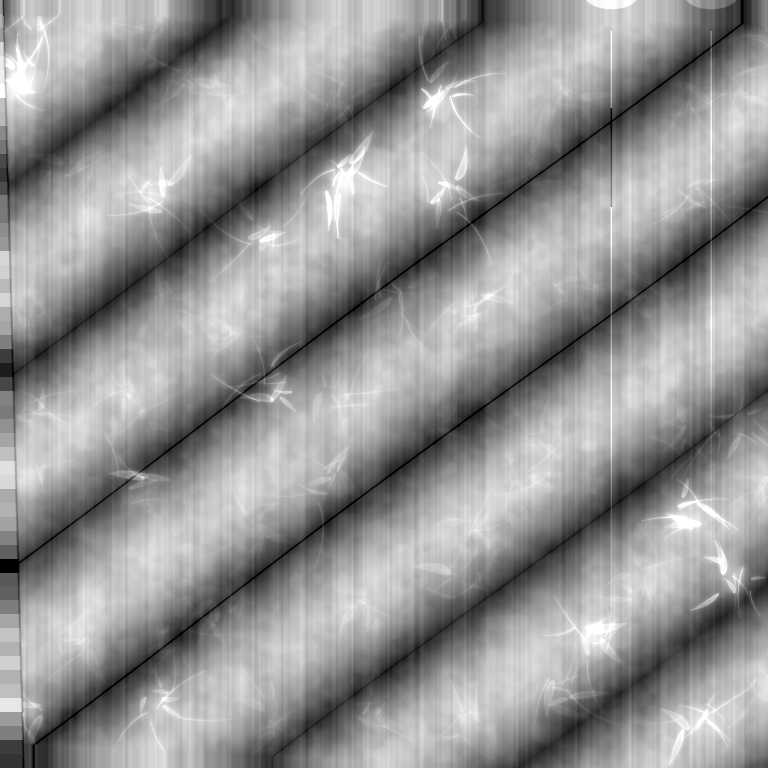
This pattern is drawn by a Shadertoy shader. Its source:

```glsl
const float TAU = 6.2831853;
const float PITCH = 0.2513;       // vertical distance between grooves
const float SLOPE = 0.745;        // rise of the grooves
const float GROOVE_GREY = 0.17;
const float RIDGE_GAIN = 0.62;
const float CRACK_WIDTH = 0.0009; // half width
const float CRACK_DEPTH = 0.24;
const float STREAK_GAIN = 0.10;
const float MOTTLE_GAIN = 0.15;
const float WISP_GRID = 7.5;
const int WISP_BLADES = 10;
const float SCRATCH_WIDTH = 0.0009;

vec2 hash2(vec2 p) {
    vec3 q = fract(p.xyx * vec3(0.1031, 0.1030, 0.0973));
    q += dot(q, q.yzx + 33.33);
    return fract((q.xx + q.yz) * q.zy);
}

// Cellular noise: random cell values blended by distance
float cellular(vec2 p) {
    vec2 id = floor(p), f = p - id;
    float sum = 0.0, total = 0.0;
    for (int j = -1; j <= 1; j++)
    for (int i = -1; i <= 1; i++) {
        vec2 o = vec2(i, j), h = hash2(id + o + 50.0);
        vec2 d = o + h - f;
        float w = exp(-5.0 * dot(d, d));
        sum += w * fract(h.x * 7.3 + h.y * 3.7);
        total += w;
    }
    return sum / total - 0.5;
}

float columnGrey(float i, float y) {
    vec2 h = hash2(vec2(i, 7.0));
    return (h.x - 0.5) * (0.7 + 0.3 * sin(y * 11.0 + TAU * h.y));
}

float columns(float x, float y) {
    float i = floor(x);
    return mix(columnGrey(i, y), columnGrey(i + 1.0, y), smoothstep(0.0, 1.0, x - i));
}

// Curved blade from the origin along +x; bright rim, faint body
float blade(vec2 q, float len, float width, float bend, float aa) {
    float t = q.x / len;
    if (t <= 0.0 || t >= 1.0) return 0.0;
    float halfWidth = width * len * 4.0 * t * (1.0 - t) * (1.0 - 0.5 * t);
    float edge = halfWidth - abs(q.y - bend * len * t * t);
    float body = smoothstep(-aa, aa, edge);
    float rim = exp(-abs(edge) / 0.0022);
    return (body * 0.65 + rim * 0.4) * (1.0 - 0.55 * t) * smoothstep(0.0, 0.1, t);
}

// Scattered clusters of blades, a few of them bright
float wisps(vec2 p, float aa) {
    vec2 cell = floor(p * WISP_GRID);
    float light = 0.0;
    for (int j = -1; j <= 1; j++)
    for (int i = -1; i <= 1; i++) {
        vec2 id = cell + vec2(i, j) + 20.0;
        vec2 h = hash2(id);
        vec2 center = (id - 20.0 + 0.15 + 0.7 * h) / WISP_GRID;
        float strength = 0.07 + 0.42 * pow(hash2(id + 31.0).x, 4.0);
        vec2 away = p - center;
        light += 0.5 * strength * exp(-dot(away, away) * 1800.0);
        for (int k = 0; k < WISP_BLADES; k++) {
            vec2 a = hash2(id * 3.0 + float(k) * 17.0);
            vec2 b = hash2(id * 5.0 + float(k) * 23.0 + 9.0);
            float thin = float(k % 2);
            float turn = TAU * a.x, c = cos(turn), s = sin(turn);
            vec2 q = away - (hash2(a * 91.0) - 0.5) * 0.045;
            q = vec2(c * q.x + s * q.y, c * q.y - s * q.x);
            float len = mix(0.02, 0.055, a.y) * (1.0 + 0.5 * thin);
            float width = mix(0.05 + 0.13 * b.x, 0.012, thin);
            light += strength * (0.4 + 0.6 * b.y) * blade(q, len, width, (b.x - 0.5) * 1.2, aa);
        }
    }
    return light;
}

void mainImage(out vec4 fragColor, in vec2 fragCoord) {
    vec2 uv = fragCoord / iResolution.xy;
    float aa = 0.8 / iResolution.y;

    // Worn borders stretch the nearest valid sample outwards
    float left = 0.004 + 0.027 * (1.0 - uv.y);
    float top = 0.985 - 0.015 * uv.x - 0.006 * hash2(vec2(floor(uv.x * 45.0), 3.0)).x;
    float bottom = 0.032 * (1.0 - 1.5 * uv.x);
    float inLeft = 1.0 - smoothstep(-aa, aa, uv.x - left);
    float block = floor(uv.y * 55.0);
    vec2 p = vec2(max(uv.x, left), clamp(uv.y, max(bottom, 0.0), top));
    if (uv.x < left) p = vec2(0.02, (block + 0.5) / 55.0);

    // Diagonal ridges and grooves
    float phase = (p.y - SLOPE * p.x) / PITCH + 0.012 * sin(p.x * 8.0 + 1.0);
    float groove = floor(phase + 0.5);
    float offset = abs(phase - groove);
    float grey = GROOVE_GREY + RIDGE_GAIN * sin(0.5 * TAU * offset);

    // Cloudy mottling and vertical streaks
    float mottle = cellular(p * 14.0) * 0.5 + cellular(p * 37.0) * 0.5 + cellular(p * 90.0) * 0.4;
    float streak = columns(p.x * 340.0, p.y) + 0.6 * columns(p.x * 140.0, p.y)
                 + 0.4 * columns(p.x * 45.0, p.y);
    grey += MOTTLE_GAIN * mottle + STREAK_GAIN * streak;

    // Cracks, strongest in the central grooves
    float crack = offset * PITCH / sqrt(1.0 + SLOPE * SLOPE) - CRACK_WIDTH;
    float crackFade = clamp(1.35 - 0.7 * abs(groove - 0.5), 0.0, 1.0);
    grey -= CRACK_DEPTH * crackFade * (1.0 - smoothstep(-aa, aa, crack));
    grey += wisps(p, aa);

    // Two upright scratches, and pale scallops above them
    for (int i = 0; i < 2; i++) {
        float x = 0.796 + 0.13 * float(i);
        float line = 1.0 - smoothstep(-aa, aa, abs(uv.x - x) - SCRATCH_WIDTH);
        float span = smoothstep(0.08, 0.5 + 0.3 * float(i), uv.y) * step(uv.y, 0.96);
        float tone = i == 0 && uv.y > 0.73 && uv.y < 0.86 ? -0.25 : 0.28;
        grey += line * span * tone;
        float scallop = length((uv - vec2(x, 1.005)) * vec2(0.5, 1.0)) - 0.017;
        grey += 0.18 * (1.0 - smoothstep(-aa, aa, scallop));
    }

    // Blocky left border with a dark seam
    grey += inLeft * 0.2 * (hash2(vec2(block, 11.0)).x - 0.5);
    grey -= 0.2 * (1.0 - smoothstep(0.0, 0.0025, abs(uv.x - left)));
    fragColor = vec4(vec3(clamp(grey, 0.0, 1.0)), 1.0);
}
```
